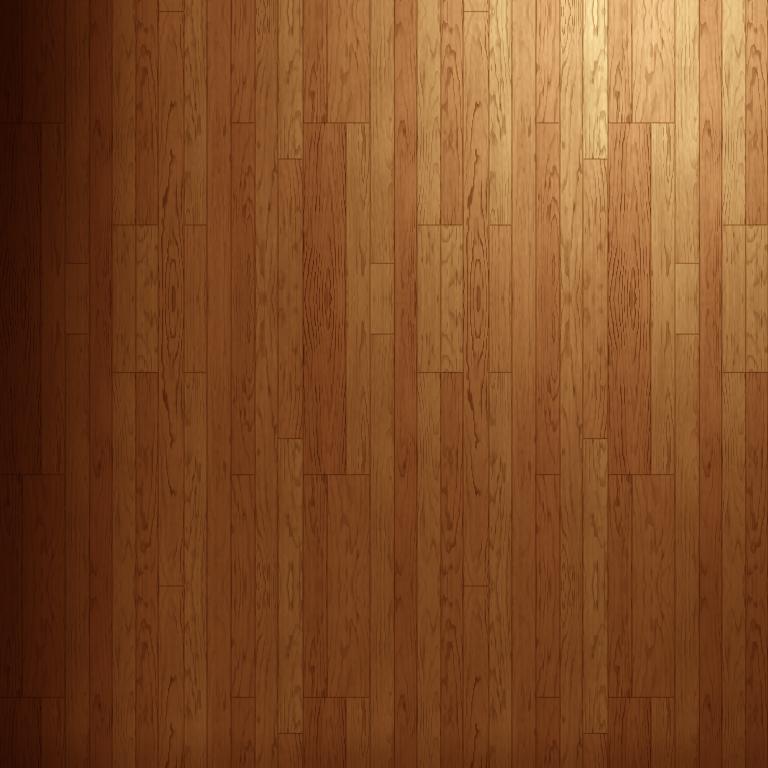
Write a Shadertoy shader that draws this texture.

```glsl
// Narrow wooden floor planks, mirrored and repeated, lit by a warm lamp at the upper right.
#define REPEAT_WIDTH 0.397
#define REPEAT_LEFT 0.3945
#define MIRROR_Y 0.611
#define MIRROR_HEIGHT 0.374
#define WIDE_JOINT 0.229
#define SEAM_WIDTH 0.0004
#define SEAM_DARKNESS 0.23
#define GRAIN_DARKNESS 0.19
#define LAMP vec2(0.82, 1.05)
#define LAMP_POWER 0.47
#define AMBIENT 0.435

// Column edges as parts of the repeat, end joint heights, and tones on either side of each joint
const float edges[14] = float[14](0., .079, .141, .22, .3, .374, .452, .525, .61, .685, .764, .843, .918, 1.);
const float joints[13] = float[13](.229, .229, .229, .046, .5, .096, .096, .374, .096, .5, .229, .5, .182);
const float innerTones[13] = float[13](.91, .91, 1.03, 1.07, .91, 1.04, 1.07, .98, .98, .96, .91, 1., .98);
const float outerTones[13] = float[13](.94, .96, .97, 1.03, .91, 1.04, .94, 1., 1.05, .99, .92, 1.03, 1.07);

float hash(vec2 p) {
    vec3 q = fract(p.xyx * vec3(.1031, .1030, .0973));
    q += dot(q, q.yzx + 33.33);
    return fract((q.x + q.y) * q.z);
}

float noise(vec2 p) {
    vec2 i = floor(p), f = fract(p);
    f = f * f * (3. - 2. * f);
    return mix(mix(hash(i), hash(i + vec2(1, 0)), f.x),
               mix(hash(i + vec2(0, 1)), hash(i + vec2(1, 1)), f.x), f.y);
}

// Darkness of the grain; offset is measured from the middle of the board
float grain(float offset, float along, float seed, bool knotted) {
    vec2 p = vec2(offset, along) + seed * vec2(3.7, 5.3);

    // Nested long loops with ragged edges
    float centre = knotted ? 0. : hash(vec2(seed, 4.)) * MIRROR_HEIGHT;
    float shift = knotted ? .003 : (hash(vec2(seed, 9.)) - .5) * .03;
    vec2 loop = vec2(offset - shift, along - centre) * vec2(52., 4.2);
    float rings = length(loop) + .75 * noise(p * vec2(48., 8.)) + .14 * noise(p * vec2(190., 30.))
                + .07 * noise(p * vec2(330., 110.));
    float wave = fract(rings * 4.2);
    float line = smoothstep(.55, .92, wave) * (1. - smoothstep(.92, 1., wave));
    float torn = smoothstep(.15, .85, noise(p * vec2(110., 26.)));
    float strength = knotted ? 1.25 : .35 + .6 * hash(vec2(seed, 2.));

    // Straight fibres, fine pores and short dark flecks
    float fibre = noise(p * vec2(380., 16.)) - .5 + .8 * (noise(p * vec2(480., 170.)) - .5);
    float fleck = smoothstep(.72, .9, noise(p * vec2(340., 60.))) * smoothstep(.5, .8, noise(p * vec2(60., 14.)));
    float eye = knotted ? 1. - smoothstep(.06, .2, length(loop * vec2(1., 1.8))) : 0.;
    return line * (.25 + torn) * strength + .34 * fibre + .8 * fleck + .8 * eye;
}

// Brightness of the lamp over a dim floor that fades to the left
float lighting(vec2 uv) {
    vec2 d = uv - LAMP;
    float light = AMBIENT + LAMP_POWER * exp(-dot(d * d, vec2(6., 3.7)));
    light *= mix(.47, 1., smoothstep(-.04, .24, uv.x));
    light *= 1. - .25 * smoothstep(.22, 0., uv.x) * smoothstep(.5, 1., uv.y);
    light *= 1. - .13 * smoothstep(.75, 1., uv.x) * smoothstep(.6, 0., uv.y);
    return light * (1. - .1 * smoothstep(.06, 0., uv.y));
}

void mainImage(out vec4 fragColor, in vec2 fragCoord) {
    vec2 uv = fragCoord / iResolution.xy;
    float pixel = 1. / iResolution.y;

    // Repeat across, mirror up and down
    float x = fract((uv.x - REPEAT_LEFT) / REPEAT_WIDTH);
    float along = abs(mod(uv.y - MIRROR_Y + MIRROR_HEIGHT, 2. * MIRROR_HEIGHT) - MIRROR_HEIGHT);
    int index = 0, span = 1;
    for (int i = 1; i < 13; i++) index += x >= edges[i] ? 1 : 0;
    float joint = joints[index];

    // Two columns merge into one wide board on each side of the wide joint
    int wideStart = along < WIDE_JOINT ? 0 : 1;
    if (index == wideStart || index == wideStart + 1) {
        index = wideStart;
        span = 2;
    }
    float left = edges[index], right = edges[index + span];
    bool inner = along < joint;
    float tone = inner ? innerTones[index] : outerTones[index];
    float seed = float(index) + (inner ? 1. : 21.);
    bool knotted = inner && (index == 0 || index == 7);

    // Wood brightness
    float offset = (x - .5 * (left + right)) * REPEAT_WIDTH;
    float brightness = lighting(uv) * mix(1., tone, .5);
    brightness *= 1.04 - GRAIN_DARKNESS * grain(offset, along, seed, knotted);
    brightness *= 1. + .06 * (noise(vec2(x * 22., along * 14.) + seed * 7.) - .5);

    // Seams between boards
    float gap = min(min(x - left, right - x) * REPEAT_WIDTH, abs(along - joint));
    brightness *= 1. - SEAM_DARKNESS * (1. - smoothstep(SEAM_WIDTH - .5 * pixel, SEAM_WIDTH + pixel, gap));

    // Dark red brown through to pale honey
    vec3 wood = vec3(1., .87, .64) * pow(vec3(max(brightness, 0.)), vec3(1., 1.6, 2.3));
    wood.gb *= mix(1., tone, .5);
    fragColor = vec4(clamp(wood, 0., 1.), 1.);
}
```
